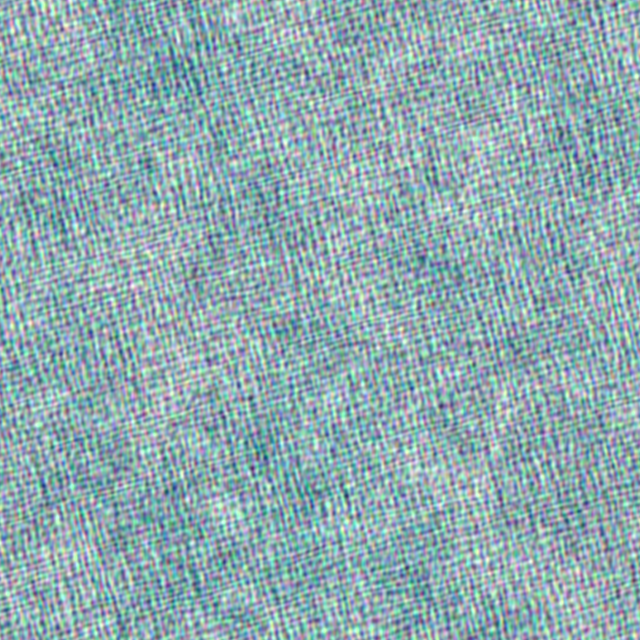
Give the GLSL for this texture, as a Shadertoy shader.

```glsl
// Pale teal woven cloth: tilted warp and weft threads with iridescent colour grain.
#define WARP_COUNT 77.0
#define WEFT_COUNT 90.0
#define WARP_TILT 0.25
#define WEFT_TILT 0.27
#define WARP_CONTRAST 0.080
#define WEFT_CONTRAST 0.058
#define GRAIN_SCALE 128.0
#define LUMA_GRAIN 0.16
#define COLOR_GRAIN vec3(0.36, 0.41, 0.22)
#define MOTTLE 0.15
#define BASE_COLOR vec3(0.56, 0.67, 0.69)

const float TAU = 6.2831853;

// Integer hash giving a unit gradient for a lattice corner
vec2 cornerGradient(ivec2 cell, uint seed) {
    uint h = uint(cell.x) * 1597334677u ^ uint(cell.y) * 3812015801u ^ seed * 2798796413u;
    h = (h ^ (h >> 16)) * 2146121005u;
    h = (h ^ (h >> 15)) * 2221713035u;
    h ^= h >> 16;
    float angle = TAU * float(h & 65535u) / 65536.0;
    return vec2(cos(angle), sin(angle));
}

// Gradient noise, roughly -0.7 to 0.7
float gradientNoise(vec2 p, uint seed) {
    vec2 base = floor(p);
    vec2 f = p - base;
    ivec2 cell = ivec2(base);
    vec2 w = f * f * f * (f * (f * 6.0 - 15.0) + 10.0);
    vec2 e = vec2(0.0, 1.0);
    float a = dot(cornerGradient(cell, seed), f);
    float b = dot(cornerGradient(cell + ivec2(1, 0), seed), f - e.yx);
    float c = dot(cornerGradient(cell + ivec2(0, 1), seed), f - e.xy);
    float d = dot(cornerGradient(cell + ivec2(1, 1), seed), f - e.yy);
    return mix(mix(a, b, w.x), mix(c, d, w.x), w.y);
}

// Broad worn patches built from four octaves
float mottle(vec2 p) {
    float sum = 0.0;
    float weight = 0.6;
    for (uint i = 0u; i < 4u; i++) {
        sum += weight * gradientNoise(p, 20u + i);
        p = p * 2.1 + 7.3;
        weight *= 0.7;
    }
    return sum;
}

// Crossing threads with wandering phase and uneven strength
float weave(vec2 p) {
    float warpPhase = p.x * WARP_COUNT + 0.9 * gradientNoise(p * vec2(16.0, 4.0), 1u)
                    + 0.4 * gradientNoise(p * vec2(50.0, 20.0), 2u);
    float weftPhase = p.y * WEFT_COUNT + 0.9 * gradientNoise(p * vec2(4.0, 16.0), 3u)
                    + 0.4 * gradientNoise(p * vec2(20.0, 50.0), 4u);
    float balance = 0.9 * gradientNoise(p * 9.0, 5u);
    float warp = cos(TAU * warpPhase);
    float weft = cos(TAU * weftPhase);
    return WARP_CONTRAST * (1.0 - balance) * warp
         + WEFT_CONTRAST * (1.0 + balance) * weft - 0.012 * warp * weft;
}

void mainImage(out vec4 fragColor, in vec2 fragCoord) {
    vec2 uv = fragCoord / iResolution.y;

    // Thread coordinates: x counts across the warp, y across the weft
    vec2 cloth = vec2(dot(uv, vec2(cos(WARP_TILT), sin(WARP_TILT))),
                      dot(uv, vec2(-sin(WEFT_TILT), cos(WEFT_TILT))));

    // Slight sideways split of the weave between colour channels
    vec2 split = vec2(0.0016, 0.0);
    vec3 threads = vec3(weave(cloth - split), weave(cloth), 0.8 * weave(cloth + split));

    // Shared brightness grain, slubs along threads, and separate colour grain
    float grain = gradientNoise(uv * GRAIN_SCALE * vec2(1.0, 0.8), 6u);
    float slub = 0.07 * gradientNoise(cloth * vec2(16.0, 80.0), 7u)
               + 0.13 * gradientNoise(cloth * vec2(77.0, 16.0), 8u);
    vec2 colorPos = uv * GRAIN_SCALE * vec2(1.05, 0.56);
    vec3 tint = vec3(gradientNoise(colorPos, 9u),
                     gradientNoise(colorPos + 0.37, 10u),
                     gradientNoise(colorPos + 0.71, 11u));

    // Wear darkens the cloth and pulls it towards blue
    float wear = mottle(uv * 6.0);
    vec3 color = BASE_COLOR + threads + LUMA_GRAIN * grain + slub + COLOR_GRAIN * tint;
    color += MOTTLE * wear * vec3(1.5, 1.0, 0.8);
    color.r += 0.06 * gradientNoise(uv * 3.0, 12u);

    fragColor = vec4(clamp(color, 0.0, 1.0), 1.0);
}
```
